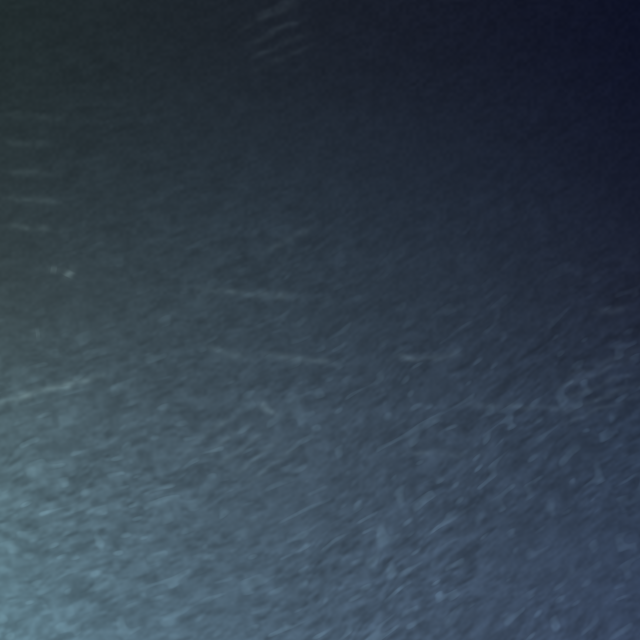
Write a three.js fragment shader that draws this texture.

```glsl
varying vec2 vUv;

float hash(vec2 p) {
  p = fract(p * vec2(0.1031, 0.1137));
  p += dot(p, p.yx + 33.33);
  return fract((p.x + p.y) * p.x * 17.0);
}

float noise(vec2 p) {
  vec2 cell = floor(p), f = fract(p);
  f = f * f * (3.0 - 2.0 * f);
  return mix(mix(hash(cell), hash(cell + vec2(1.0, 0.0)), f.x),
             mix(hash(cell + vec2(0.0, 1.0)), hash(cell + 1.0), f.x), f.y);
}

// Quadratic blend through left, middle and right colours
vec3 band(vec3 left, vec3 middle, vec3 right, float x) {
  return left * (1.0 - x) * (1.0 - 2.0 * x) + middle * 4.0 * x * (1.0 - x) + right * x * (2.0 * x - 1.0);
}

vec3 waterTone(vec2 p) {
  vec3 bottom = band(vec3(0.37, 0.49, 0.54), vec3(0.285, 0.36, 0.43), vec3(0.22, 0.275, 0.37), p.x);
  vec3 lower = band(vec3(0.315, 0.40, 0.43), vec3(0.245, 0.305, 0.36), vec3(0.18, 0.23, 0.305), p.x);
  vec3 centre = band(vec3(0.235, 0.29, 0.305), vec3(0.195, 0.245, 0.29), vec3(0.125, 0.15, 0.215), p.x);
  vec3 upper = band(vec3(0.175, 0.22, 0.235), vec3(0.15, 0.19, 0.235), vec3(0.088, 0.107, 0.175), p.x);
  vec3 top = band(vec3(0.135, 0.178, 0.185), vec3(0.105, 0.128, 0.17), vec3(0.055, 0.07, 0.145), p.x);
  vec3 tone = mix(bottom, lower, smoothstep(-0.06, 0.38, p.y));
  tone = mix(tone, centre, smoothstep(0.28, 0.56, p.y));
  tone = mix(tone, upper, smoothstep(0.48, 0.76, p.y));
  return mix(tone, top, smoothstep(0.66, 1.0, p.y));
}

// Soft broken crest between two points
float crest(vec2 p, vec2 a, vec2 b, float width) {
  p.y += 0.007 * (noise(p * 45.0) - 0.5);
  vec2 along = b - a;
  float t = clamp(dot(p - a, along) / dot(along, along), 0.0, 1.0);
  float d = length(p - a - along * t) / width;
  float fade = 0.4 + 0.6 * smoothstep(0.0, 0.2, t) * smoothstep(1.0, 0.75, t);
  return exp(-d * d) * fade * (0.3 + 0.9 * noise(p * vec2(75.0, 110.0)));
}

void main() {
  vec2 p = vUv;
  vec3 color = waterTone(p);
  float depth = smoothstep(0.82, 0.2, p.y);

  // Short, gently tilted ripples in three sizes
  vec2 bent = p + 0.014 * vec2(noise(p * 17.0), noise(p * 19.0 + 7.0));
  float tilt = 0.32 + 0.18 * smoothstep(0.2, 1.0, p.x);
  vec2 slanted = vec2(bent.x + bent.y * 0.3, bent.y - bent.x * tilt);
  float ripple = 0.30 * (noise(slanted * vec2(25.0, 58.0)) - 0.5)
               + 0.50 * (noise(slanted * vec2(46.0, 100.0) + 19.0) - 0.5)
               + 0.42 * (noise(slanted * vec2(90.0, 165.0) + 41.0) - 0.5);
  float patches = 0.6 + 0.7 * noise(p * vec2(6.0, 9.0) + 3.0);
  color *= 1.0 + ripple * patches * mix(0.15, 0.34, depth);

  // Sparse bright facets
  float facet = smoothstep(0.68, 0.95, noise(slanted * vec2(43.0, 88.0) + 63.0));
  color += vec3(0.045, 0.058, 0.062) * facet * depth * patches;

  // Long crests
  float light = 1.1 * crest(p, vec2(-0.01, 0.368), vec2(0.16, 0.414), 0.006);
  light += 0.6 * crest(p, vec2(0.31, 0.548), vec2(0.47, 0.535), 0.006);
  light += 0.7 * crest(p, vec2(0.41, 0.446), vec2(0.52, 0.434), 0.006);
  light += 0.7 * crest(p, vec2(0.61, 0.440), vec2(0.72, 0.445), 0.006);
  light += 0.4 * crest(p, vec2(0.72, 0.368), vec2(0.92, 0.362), 0.005);
  light += 0.4 * crest(p, vec2(0.63, 0.292), vec2(0.76, 0.290), 0.005);
  light += 0.5 * crest(p, vec2(0.32, 0.462), vec2(0.39, 0.438), 0.007);
  light += 0.5 * crest(p, vec2(0.93, 0.513), vec2(0.98, 0.518), 0.007);
  light += 0.4 * crest(p, vec2(0.41, 0.605), vec2(0.49, 0.645), 0.006);

  // Stacked crests on the left, top, centre and right
  for (int i = 0; i < 5; i++) {
    float n = float(i);
    float shift = hash(vec2(n, 4.0));
    vec2 leftEdge = vec2(0.01 * shift, 0.645 + n * 0.044);
    light += (0.5 - 0.06 * n) * crest(p, leftEdge, leftEdge + vec2(0.06 + 0.04 * shift, -0.004), 0.006);
    vec2 topStart = vec2(0.36 + 0.05 * shift, 0.887 + n * 0.022);
    light += 0.4 * crest(p, topStart, topStart + vec2(0.09, 0.042), 0.005);
    vec2 slope = vec2(0.29 + n * 0.025, 0.295 - 0.012 * n);
    light += 0.4 * crest(p, slope, slope + vec2(0.075, 0.055), 0.005);
    vec2 rightEdge = vec2(0.86 + 0.03 * shift, 0.34 + n * 0.018);
    light += 0.4 * crest(p, rightEdge, rightEdge + vec2(0.12, 0.045), 0.005);
  }

  // Small glints
  light += 1.2 * crest(p, vec2(0.103, 0.566), vec2(0.112, 0.580), 0.008);
  light += 0.7 * crest(p, vec2(0.078, 0.580), vec2(0.090, 0.578), 0.006);
  light += 0.8 * crest(p, vec2(0.055, 0.478), vec2(0.063, 0.479), 0.006);
  light += 0.9 * crest(p, vec2(0.405, 0.367), vec2(0.430, 0.353), 0.007);
  color += vec3(0.10, 0.115, 0.11) * light;

  color += 0.016 * (noise(p * 190.0) - 0.5);
  gl_FragColor = vec4(color, 1.0);
}
```
